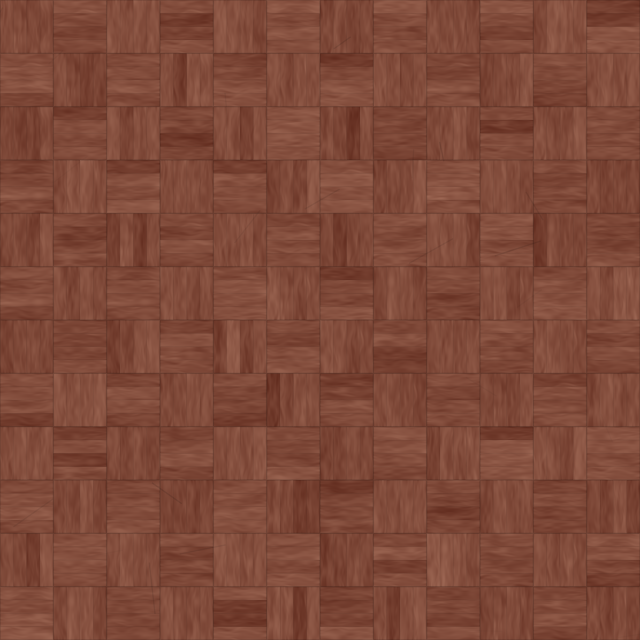
Write a WebGL 1 fragment shader that draws this texture.

```glsl
precision highp float;
// Mosaic parquet: a 12 by 12 checkerboard of square blocks, each laid from four
// strips that run across or upright in turn. Every strip gets its own hashed tone
// and stretched noise grain; thin seams and faint scratches finish the floor.
uniform vec2 u_resolution;

const float BLOCKS = 12.0;
const float STRIPS = 4.0;
const int SUBSAMPLES = 3;
const int SCRATCHES = 28;
const vec3 DARK_WOOD = vec3(0.40, 0.19, 0.135);
const vec3 LIGHT_WOOD = vec3(0.60, 0.39, 0.315);

float hash(vec2 p) {
  vec3 q = fract(vec3(p.xyx) * 0.1031);
  q += dot(q, q.yzx + 33.33);
  return fract((q.x + q.y) * q.z);
}

float valueNoise(vec2 p) {
  vec2 cell = floor(p);
  vec2 f = fract(p);
  f = f * f * (3.0 - 2.0 * f);
  float low = mix(hash(cell), hash(cell + vec2(1.0, 0.0)), f.x);
  float high = mix(hash(cell + vec2(0.0, 1.0)), hash(cell + vec2(1.0, 1.0)), f.x);
  return mix(low, high, f.y);
}

// Signed wood grain; x runs along the fibres, y across them
float woodGrain(vec2 p, float seed) {
  p += vec2(seed * 61.0, seed * 37.0);
  p.y += 0.07 * (valueNoise(p * vec2(3.5, 5.0)) - 0.5);
  float bands = valueNoise(p * vec2(1.8, 9.0)) - 0.5;
  float streaks = valueNoise(p * vec2(4.0, 19.0) + 17.0) - 0.5;
  float fibres = valueNoise(p * vec2(7.0, 34.0) + 43.0) - 0.5;
  return 0.27 * bands + 0.30 * streaks + 0.24 * fibres;
}

// Mostly even tones, with an occasional much darker strip
float stripTone(vec2 block, float strip) {
  vec2 key = block * 7.0 + vec2(strip * 1.7 + 3.0, strip * 5.3 + 11.0);
  float blockShift = 0.14 * (hash(block + 71.0) - 0.5);
  float spread = 0.30 * (hash(key) - 0.5);
  float darkStrip = 0.23 * smoothstep(0.78, 0.92, hash(key + 29.0));
  return 0.55 + blockShift + spread - darkStrip;
}

float seamLine(float position, float halfWidth) {
  float edgeDistance = 0.5 - abs(fract(position) - 0.5);
  return 1.0 - smoothstep(halfWidth * 0.5, halfWidth * 1.5, edgeDistance);
}

vec3 parquet(vec2 uv) {
  vec2 p = uv * BLOCKS;
  vec2 block = floor(p);
  vec2 local = fract(p);
  float upright = mod(block.x + block.y, 2.0);
  vec2 alongAcross = mix(local, local.yx, upright);
  float strip = floor(alongAcross.y * STRIPS);
  float seed = floor(hash(block * 3.0 + strip + 5.0) * 16.0);
  float tone = stripTone(block, strip) + woodGrain(alongAcross, seed);
  vec3 wood = mix(DARK_WOOD, LIGHT_WOOD, clamp(tone, -0.1, 1.1));
  float blockSeam = max(seamLine(p.x, 0.012), seamLine(p.y, 0.012));
  float stripSeam = seamLine(alongAcross.y * STRIPS, 0.035);
  return wood * (1.0 - max(0.17 * blockSeam, 0.06 * stripSeam));
}

float segmentDistance(vec2 p, vec2 start, vec2 span) {
  vec2 offset = p - start;
  return length(offset - span * clamp(dot(offset, span) / dot(span, span), 0.0, 1.0));
}

float scratches(vec2 uv, float pixel) {
  float wear = 0.0;
  for (int i = 0; i < SCRATCHES; i++) {
    float id = float(i) * 3.7 + 1.0;
    vec2 start = vec2(hash(vec2(id, 2.0)), hash(vec2(id, 9.0)));
    float angle = 6.2832 * hash(vec2(id, 15.0));
    float reach = mix(0.02, 0.08, hash(vec2(id, 21.0)));
    float d = segmentDistance(uv, start, reach * vec2(cos(angle), sin(angle)));
    float line = 1.0 - smoothstep(0.0002, 0.0004 + pixel, d);
    wear = max(wear, line * hash(vec2(id, 27.0)));
  }
  return wear;
}

void main() {
  vec2 uv = gl_FragCoord.xy / u_resolution;
  vec3 color = vec3(0.0);
  // Average a small grid of samples to smooth every edge
  for (int y = 0; y < SUBSAMPLES; y++) {
    for (int x = 0; x < SUBSAMPLES; x++) {
      vec2 jitter = (vec2(float(x), float(y)) + 0.5) / float(SUBSAMPLES) - 0.5;
      color += parquet((gl_FragCoord.xy + jitter) / u_resolution);
    }
  }
  color /= float(SUBSAMPLES * SUBSAMPLES);
  color *= 1.0 - 0.10 * scratches(uv, 1.0 / u_resolution.y);
  gl_FragColor = vec4(color, 1.0);
}
```
